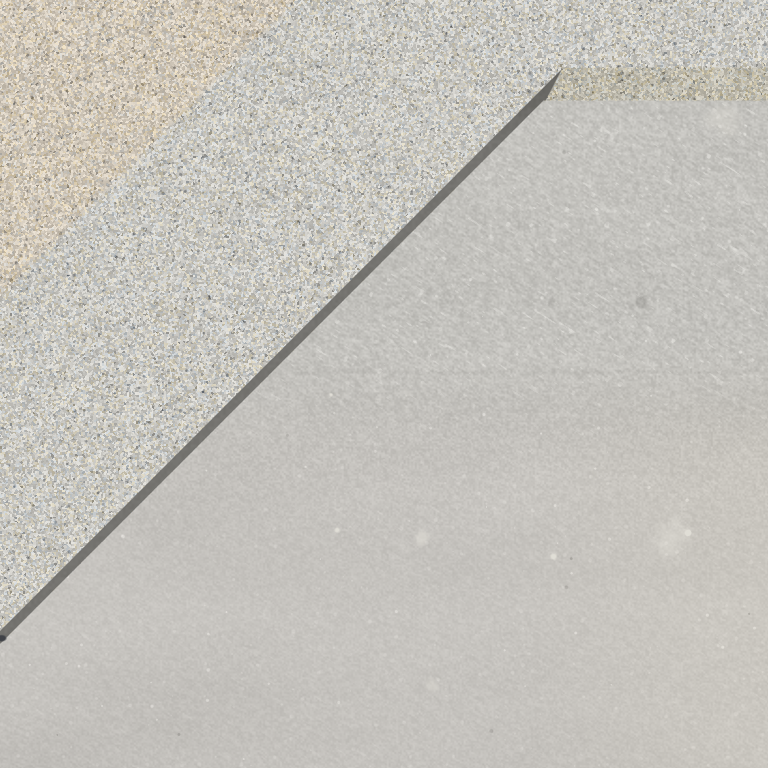
Give the GLSL for this texture, as a WebGL 1 fragment shader.

```glsl
precision highp float;
uniform vec2 u_resolution;

#define CHIP_DENSITY 370.0
#define CHIP_CONTRAST 0.21
#define SLAB_GRAIN 0.065
#define STREAK_GAIN 0.065
#define GROOVE_TOP 0.1784
#define GROOVE_BOTTOM 0.1615
#define WARM_LIMIT -0.614
#define SLAB_TOP 0.8690
#define LEDGE_TOP 0.9120

float hash(vec2 p) {
  vec3 q = fract(vec3(p.xyx) * 0.1031);
  q += dot(q, q.yzx + 33.33);
  return fract((q.x + q.y) * q.z);
}

float noise(vec2 p) {
  vec2 i = floor(p);
  vec2 f = fract(p);
  f = f * f * (3.0 - 2.0 * f);
  float low = mix(hash(i), hash(i + vec2(1.0, 0.0)), f.x);
  float high = mix(hash(i + vec2(0.0, 1.0)), hash(i + 1.0), f.x);
  return mix(low, high, f.y);
}

float fbm(vec2 p) {
  float sum = 0.0;
  float amp = 0.5;
  for (int i = 0; i < 4; i++) {
    sum += amp * noise(p);
    p = p * 2.03 + 17.3;
    amp *= 0.5;
  }
  return sum;
}

// Id of the nearest jittered stone chip
vec2 chipId(vec2 p) {
  vec2 cell = floor(p);
  vec2 best = cell;
  float nearest = 9.0;
  for (int y = -1; y <= 1; y++) {
    for (int x = -1; x <= 1; x++) {
      vec2 id = cell + vec2(float(x), float(y));
      vec2 d = id + vec2(hash(id + 7.1), hash(id + 51.7)) - p;
      float dist = dot(d, d);
      if (dist < nearest) {
        nearest = dist;
        best = id;
      }
    }
  }
  return best;
}

// Scattered round flecks, one candidate per cell
float flecks(vec2 uv, float density, float share, float size) {
  vec2 p = uv * density;
  vec2 id = floor(p);
  vec2 centre = 0.25 + 0.5 * vec2(hash(id + 4.2), hash(id + 63.5));
  float radius = size * (0.5 + hash(id + 12.8));
  float shape = smoothstep(radius, radius * 0.35, length(fract(p) - centre));
  return shape * step(1.0 - share, hash(id + 37.6));
}

// Fine pebbles with tan, blue-grey and sparse larger dark chips
vec3 aggregate(vec2 uv, vec3 base) {
  vec2 id = chipId(uv * CHIP_DENSITY);
  float kind = hash(id + 91.3);
  vec3 col = base + CHIP_CONTRAST * (hash(id + 3.7) - 0.46);
  col += vec3(0.02, 0.0, -0.055) * step(0.82, kind);
  col += vec3(-0.035, -0.01, 0.02) * step(kind, 0.14);
  col *= 1.0 - 0.20 * step(0.955, hash(id + 23.9));
  col -= vec3(0.19, 0.18, 0.16) * flecks(uv, 130.0, 0.14, 0.27);
  return col + 0.025 * (fbm(uv * 30.0) - 0.47);
}

// Soft ragged spot
float blotch(vec2 uv, vec2 centre, float radius) {
  float d = length(uv - centre) / radius + 1.2 * (fbm(uv * 75.0) - 0.47);
  return smoothstep(1.1, 0.35, d);
}

vec3 slab(vec2 uv) {
  float upper = smoothstep(0.38, 0.58, uv.y);
  vec3 col = mix(vec3(0.772, 0.762, 0.744), vec3(0.757, 0.752, 0.734), upper);
  col -= 0.015 * smoothstep(0.25, 0.0, uv.y) * smoothstep(0.9, 0.2, uv.x);
  col += vec3(0.012, 0.009, 0.0) * smoothstep(0.6, 1.0, uv.x) * (1.0 - upper);
  col += 0.045 * (fbm(uv * vec2(4.0, 11.0)) - 0.47);

  // Fine grain and short slanted brushing, strongest in the upper part
  float rough = mix(0.65, 1.0, smoothstep(0.25, 0.45, uv.y));
  col += SLAB_GRAIN * rough * (noise(uv * 410.0) - 0.5);
  vec2 brushed = vec2(dot(uv, vec2(0.84, -0.54)), dot(uv, vec2(0.54, 0.84)));
  float streak = noise(brushed * vec2(150.0, 370.0)) - 0.5;
  col += STREAK_GAIN * streak * mix(0.4, 1.0, upper);
  float glint = smoothstep(0.80, 0.95, noise(brushed * vec2(110.0, 260.0) + 40.0));
  col += 0.06 * glint * mix(0.25, 1.0, upper);

  // Faint horizontal seam
  float seam = smoothstep(0.005, 0.0, abs(uv.y - 0.517 + 0.003 * noise(uv * 18.0)));
  col -= 0.022 * seam * smoothstep(0.32, 0.42, uv.x);

  // Worn patches, pale flecks and pits
  float worn = 0.45 * blotch(uv, vec2(0.875, 0.297), 0.030);
  worn += 0.55 * blotch(uv, vec2(0.549, 0.300), 0.012);
  worn += 0.35 * blotch(uv, vec2(0.945, 0.845), 0.026);
  worn += 0.4 * blotch(uv, vec2(0.562, 0.106), 0.011);
  worn += blotch(uv, vec2(0.439, 0.310), 0.005);
  worn += blotch(uv, vec2(0.721, 0.275), 0.005);
  worn += blotch(uv, vec2(0.896, 0.306), 0.005);
  worn += blotch(uv, vec2(0.431, 0.486), 0.004);
  col = mix(col, vec3(0.88, 0.87, 0.84), min(worn, 1.0));
  col += 0.08 * flecks(uv, 42.0, 0.05, 0.10);
  col += 0.035 * flecks(uv + 0.37, 90.0, 0.10, 0.24);
  col -= 0.10 * flecks(uv + 0.71, 30.0, 0.02, 0.08);
  float pit = blotch(uv, vec2(0.835, 0.606), 0.009) + blotch(uv, vec2(0.718, 0.609), 0.006);
  return col - 0.08 * pit;
}

void main() {
  vec2 uv = gl_FragCoord.xy / u_resolution;
  float px = 1.0 / min(u_resolution.x, u_resolution.y);
  float diag = uv.x - uv.y;

  // Aggregate with a warm corner
  float warm = smoothstep(0.008, -0.008, diag - WARM_LIMIT);
  vec3 col = aggregate(uv, mix(vec3(0.785, 0.780, 0.760), vec3(0.815, 0.780, 0.725), warm));

  // Sloped end joins the groove to the ledge
  float endSide = uv.x - 0.711 - (uv.y - 0.870) * 0.52;
  float rightOfEnd = smoothstep(-px, px, endSide);
  float belowGroove = smoothstep(-px, px, diag + GROOVE_BOTTOM);
  float belowLedge = smoothstep(px, -px, uv.y - LEDGE_TOP);
  vec3 ledgeCol = aggregate(uv, vec3(0.745, 0.730, 0.680));
  col = mix(col, ledgeCol, belowLedge * rightOfEnd);

  float slabMask = belowGroove * smoothstep(px, -px, uv.y - SLAB_TOP);
  col = mix(col, slab(uv), slabMask);

  // Dark groove, widening into its pointed tip
  float aboveEdge = smoothstep(-px, px, diag + GROOVE_TOP);
  float tip = smoothstep(-px, px, uv.y - SLAB_TOP);
  float groove = aboveEdge * belowLedge * (1.0 - rightOfEnd) * max(1.0 - belowGroove, tip);
  vec3 grooveCol = vec3(0.455, 0.450, 0.435) - 0.05 * smoothstep(0.80, 0.90, uv.y);
  col = mix(col, grooveCol + 0.03 * (noise(uv * 260.0) - 0.5), groove);

  // Shadowed nick where the groove leaves the frame
  float nick = smoothstep(0.008, 0.004, length((uv - vec2(0.002, 0.169)) * vec2(1.0, 1.5)));
  col = mix(col, vec3(0.25, 0.26, 0.28), nick);

  gl_FragColor = vec4(clamp(col, 0.0, 1.0), 1.0);
}
```
